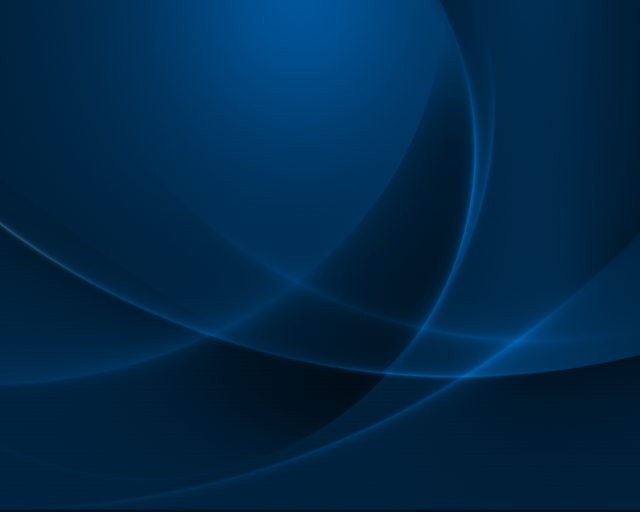
A Shadertoy shader for this background:

```glsl
// Dark blue abstract backdrop: a glow at the top behind large translucent arcs.
// Signed distances to circles and one ellipse split the canvas into softly
// shaded panes; each rim then gets a one- or two-sided exponential glow.

float circle(vec2 p, vec2 center, float radius) {
    return length(p - center) - radius;
}

float ellipse(vec2 p, vec2 center, vec2 radii) {
    vec2 q = (p - center) / radii;
    float k = length(q);
    return k * (k - 1.0) / max(length(q / radii), 1e-4);
}

// Coverage of the outer side of a rim
float outside(float dist, float softness) {
    return smoothstep(-softness, softness, dist);
}

// Glow with separate falloff widths inside and outside the rim
float rim(float dist, float inner, float outer) {
    return exp(min(dist, 0.0) / inner - max(dist, 0.0) / outer);
}

// Bell-shaped weight along an axis
float bell(float x, float center, float width) {
    float t = (x - center) / width;
    return exp(-t * t);
}

float hash(vec2 cell) {
    vec3 h = fract(vec3(cell.xyx) * 0.1031);
    h += dot(h, h.yzx + 33.33);
    return fract((h.x + h.y) * h.z);
}

void mainImage(out vec4 fragColor, in vec2 fragCoord) {
    vec2 p = fragCoord / iResolution.xy * vec2(1.25, 1.0);
    float aa = max(1.0 / iResolution.y, 0.0015);

    // Arcs: positive distance lies below or to the right
    float dome = ellipse(p, vec2(-0.036, 0.99), vec2(0.9, 0.743));
    float sweep = circle(p, vec2(0.896, 1.754), 1.49);
    float bowl = circle(p, vec2(1.05, 1.36), 1.026);
    float blade = circle(p, vec2(0.285, 0.707), 0.643);
    float bladeBack = circle(p, vec2(0.241, 0.788), 0.723);
    float floorArc = circle(p, vec2(0.0, 1.715), 1.71);
    float fold = sweep + 0.07 * (1.0 - smoothstep(0.05, 0.65, p.x));

    // Upper left pane with the main light
    vec2 q = (p - vec2(0.586, 1.02)) * vec2(1.2, 1.0);
    float light = 0.19 + 0.41 * exp(-3.8 * (sqrt(dot(q, q) + 0.05) - 0.224));
    light -= 0.025 * outside(bowl, aa) * exp(-max(bowl, 0.0) * 8.0)
           * (1.0 - smoothstep(0.52, 0.72, p.y));

    // Dark wedge between the dome and the blade
    float wedge = 0.135 + 0.13 * exp(-max(dome, 0.0) * 10.0)
                + 0.16 * smoothstep(0.7, 1.0, p.y);
    light = mix(light, wedge, outside(dome, aa));

    // Right pane, seen past the blade
    float right = 0.18 + 0.14 * bell(p.x, 1.04, 0.17) * mix(0.3, 1.0, p.y)
                + 0.07 * exp(min(bowl, 0.0) * 6.0);
    right += 0.04 * outside(floorArc, aa);
    right -= 0.06 * rim(floorArc, 0.06, 0.01) * smoothstep(1.05, 1.22, p.x);
    float shade = mix(0.26, 0.13, smoothstep(0.55, 0.8, p.y));
    shade += 0.1 * exp(-max(blade, 0.0) * 70.0);
    light = mix(light, shade, outside(blade, aa) * (1.0 - outside(bladeBack, 0.006)));
    float backSoftness = mix(0.002, 0.022, smoothstep(0.6, 1.0, p.y));
    light = mix(light, right, outside(max(blade, bladeBack), backSoftness));

    // Shadowed fold above the long sweep
    light -= 0.022 * outside(fold, 0.004) * (1.0 - outside(sweep, aa))
           * exp(-max(fold, 0.0) * 25.0) * (1.0 - smoothstep(0.5, 0.7, p.x));

    // Lower panes
    float lower = 0.24 - 0.14 * bell(p.x, 0.68, 0.28) * smoothstep(0.0, 0.25, p.y);
    lower += (1.0 - outside(dome, aa)) * 0.05 * exp(min(dome, 0.0) * 8.0);
    lower -= 0.07 * exp(-max(sweep, 0.0) * 14.0) * (1.0 - smoothstep(0.3, 0.6, p.x));
    lower = mix(lower, 0.215, outside(blade, aa) * smoothstep(0.3, 0.5, p.x));
    float ground = 0.235 - 0.1 * exp(-max(sweep, 0.0) * 8.0) * smoothstep(0.7, 1.1, p.x);
    lower = mix(lower, ground, outside(floorArc, aa));
    lower += 0.004 * sin(p.y * 700.0);
    light = mix(light, lower, outside(sweep, aa));

    // Rim of the dome
    light += rim(dome, 0.03, 0.018) * (0.02 + 0.1 * bell(p.x, 0.42, 0.2));
    light += 0.05 * rim(dome, 0.04, 0.008) * bell(p.x, 0.12, 0.25);

    // Rim of the bowl
    light += rim(bowl, 0.025, 0.016) * (0.09 * bell(p.x, 0.56, 0.13)
           + 0.1 * bell(p.x, 0.93, 0.16));
    light += 0.07 * rim(bowl, 0.006, 0.006) * bell(p.x, 0.85, 0.25);

    // Rim of the long sweep
    light += rim(sweep, 0.02, 0.003) * (0.1 * bell(p.x, 0.4, 0.3)
           + 0.07 * bell(p.x, 0.86, 0.2));
    light += rim(sweep, 0.004, 0.003) * (0.12 * bell(p.x, 0.2, 0.3)
           + 0.27 * bell(p.x, 0.8, 0.17));

    // Two rims of the blade
    float upperBlade = bell(p.y, 0.64, 0.22);
    light += rim(blade, 0.014, 0.01) * (0.17 * upperBlade + 0.14 * bell(p.y, 0.38, 0.06));
    light += rim(blade, 0.004, 0.006) * (0.22 * upperBlade + 0.02);
    light += rim(bladeBack, 0.008, 0.003) * 0.18 * bell(p.y, 0.64, 0.2);

    // Rim of the floor arc
    light += rim(floorArc, 0.013, 0.018) * 0.19 * bell(p.x, 0.98, 0.13);
    light += rim(floorArc, 0.003, 0.008) * (0.17 * bell(p.x, 0.75, 0.28)
           + 0.07 * bell(p.x, 0.3, 0.25));

    // Blue ramp, pale glint at the left end of the sweep, faint grain
    light += 0.006 * (hash(floor(p * 600.0)) - 0.5);
    vec3 color = max(light, 0.0) * vec3(0.0, 0.55, 1.0);
    color += vec3(0.16, 0.17, 0.15) * rim(sweep, 0.003, 0.003) * bell(p.x, 0.0, 0.16);
    color *= 1.0 - 0.5 * (1.0 - smoothstep(0.002, 0.007, p.y));
    fragColor = vec4(color, 1.0);
}
```
